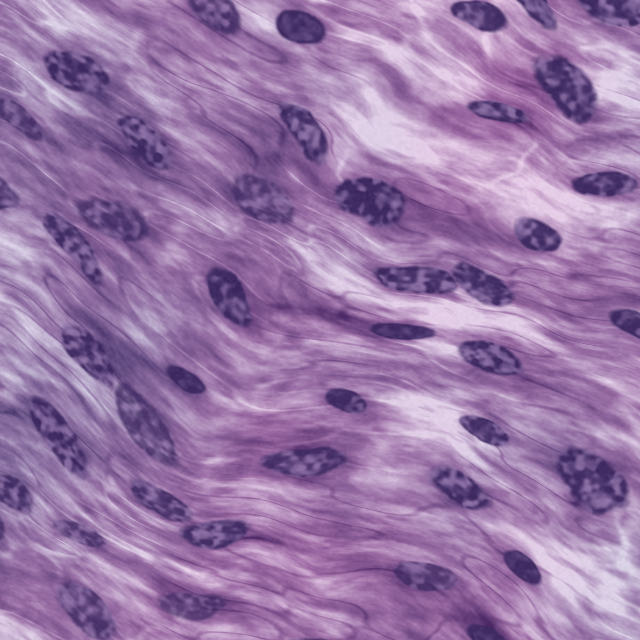
Give the GLSL for this texture, as a WebGL 1 fragment shader.

```glsl
precision highp float;

uniform vec2 u_resolution;

const vec3 DEEP_PURPLE = vec3(0.36, 0.23, 0.46);
const vec3 MAUVE = vec3(0.59, 0.425, 0.64);
const vec3 PALE_LILAC = vec3(0.84, 0.76, 0.87);
const vec3 CHROMATIN_DARK = vec3(0.24, 0.16, 0.38);
const vec3 CHROMATIN_LIGHT = vec3(0.55, 0.44, 0.65);
const float FLOW_ANGLE = 0.42;
const vec2 CELL_SIZE = vec2(0.205, 0.125);

float hash(vec2 p) {
  return fract(sin(dot(p, vec2(127.1, 311.7))) * 43758.5453);
}

float noise(vec2 p) {
  vec2 i = floor(p);
  vec2 f = fract(p);
  f = f * f * (3.0 - 2.0 * f);
  float low = mix(hash(i), hash(i + vec2(1.0, 0.0)), f.x);
  float high = mix(hash(i + vec2(0.0, 1.0)), hash(i + vec2(1.0, 1.0)), f.x);
  return mix(low, high, f.y);
}

float fbm(vec2 p) {
  float sum = 0.0;
  float weight = 0.5;
  for (int i = 0; i < 4; i++) {
    sum += weight * noise(p);
    p = p * 2.03 + vec2(17.3, 9.1);
    weight *= 0.5;
  }
  return sum / 0.9375;
}

vec2 rotate(vec2 p, float angle) {
  float c = cos(angle);
  float s = sin(angle);
  return vec2(c * p.x - s * p.y, s * p.x + c * p.y);
}

// Thin winding line where the noise crosses its middle value
float ridge(vec2 p, float width) {
  return 1.0 - smoothstep(0.0, width, abs(noise(p) - 0.5));
}

// Coordinates with x along the bent fibres
vec2 fibreSpace(vec2 p) {
  vec2 q = rotate(p, FLOW_ANGLE);
  q.y += 0.13 * (noise(p * 3.1 + 4.0) - 0.5);
  q += 0.028 * (vec2(noise(p * 10.0), noise(p * 10.0 + 31.0)) - 0.5);
  return q;
}

// Fibre brightness: 0 deep, 0.5 mauve, 1 pale
float fibreTone(vec2 p, vec2 q) {
  float broad = fbm(p * 4.0 + 11.0) - 0.5;
  float strands = fbm(q * vec2(7.0, 30.0)) - 0.5;
  float threads = fbm(q * vec2(26.0, 80.0) + 5.0) - 0.5;
  float gaps = smoothstep(0.52, 0.75, fbm(q * vec2(4.0, 9.0) + 23.0));
  float patches = smoothstep(0.3, 0.7, noise(p * 6.0 + 8.0));
  float darkLines = ridge(q * vec2(9.0, 36.0) + 41.0, 0.07) * patches;
  float paleLines = ridge(q * vec2(8.0, 40.0) + 67.0, 0.09) * (1.0 - patches);
  return 0.58 + 0.6 * broad + 0.95 * strands + 0.75 * threads
    + 0.36 * gaps - 0.24 * darkLines + 0.2 * paleLines;
}

// Returns coverage, density, surrounding stain and rim of the nuclei
vec4 nuclei(vec2 p, vec2 q) {
  vec4 result = vec4(0.0);
  float wobble = 0.5 * (fbm(p * 20.0) - 0.5);
  vec2 home = floor(q / CELL_SIZE);
  for (int y = -1; y <= 1; y++) {
    for (int x = -1; x <= 1; x++) {
      vec2 id = home + vec2(float(x), float(y));
      float present = step(hash(id + 3.7), 0.88);
      vec2 jitter = vec2(hash(id + 12.1), hash(id + 25.9)) - 0.5;
      vec2 centre = (id + 0.5 + 0.65 * jitter) * CELL_SIZE;
      float density = hash(id + 38.3);
      float size = mix(0.72, 1.15, hash(id + 51.7)) * mix(1.0, 0.75, step(0.8, density));
      vec2 radius = size * vec2(0.059, mix(0.023, 0.035, hash(id + 64.5)));
      vec2 local = rotate(q - centre, 0.8 * (hash(id + 77.9) - 0.5));
      float d = length(local / radius) + wobble;
      float cover = present * (1.0 - smoothstep(0.84, 1.1, d));
      float halo = present * (1.0 - smoothstep(0.8, 1.9, d));
      float rim = cover * smoothstep(0.65, 0.95, d);
      result.z = max(result.z, halo);
      if (cover > result.x) {
        result = vec4(cover, density, result.z, rim);
      }
    }
  }
  return result;
}

vec3 stain(float tone) {
  vec3 lower = mix(DEEP_PURPLE, MAUVE, clamp(tone * 2.0, -0.3, 1.0));
  return mix(lower, PALE_LILAC, clamp(tone * 2.0 - 1.0, 0.0, 1.15));
}

void main() {
  vec2 p = gl_FragCoord.xy / u_resolution.y;
  vec2 q = fibreSpace(p);
  vec4 nucleus = nuclei(p, q);

  // Fibres, with darker cytoplasm around nuclei and a drifting pink tint
  float tone = fibreTone(p, q) - 0.16 * nucleus.z;
  vec3 colour = stain(tone);
  colour += vec3(0.12, -0.06, 0.0) * (fbm(p * 2.6 + 50.0) - 0.5);

  // Speckled chromatin, nearly solid in the densest nuclei
  float speckle = 0.6 * noise(p * 85.0) + 0.4 * noise(q * vec2(110.0, 150.0));
  float dense = smoothstep(0.72, 0.9, nucleus.y);
  float light = smoothstep(0.25, 0.85, speckle) * mix(1.0, 0.35, dense);
  light += 0.25 * (tone - 0.5) - 0.2 * nucleus.w;
  vec3 chromatin = mix(CHROMATIN_DARK, CHROMATIN_LIGHT, clamp(light, 0.0, 1.0));
  float strength = mix(0.65, 0.97, smoothstep(0.0, 0.6, nucleus.y));
  colour = mix(colour, chromatin, nucleus.x * strength);

  // Fine grain
  colour += 0.035 * (noise(p * 230.0) - 0.5);
  gl_FragColor = vec4(clamp(colour, 0.0, 1.0), 1.0);
}
```
